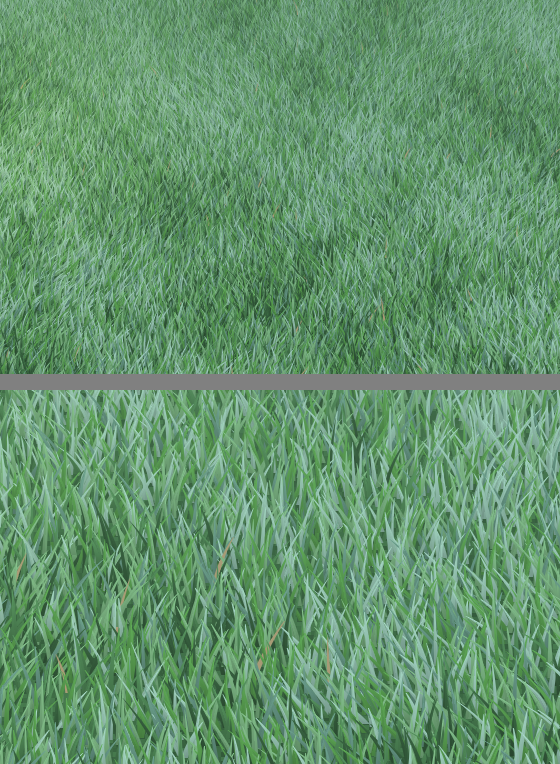
Top, the full canvas; bottom, a detail of the centre.
Give the GLSL for this texture, as a Shadertoy shader.

```glsl
// A lawn of fine, wind-combed grass blades receding toward the top of the canvas.

const vec3 DEEP   = vec3(0.19, 0.34, 0.22);
const vec3 SHADE  = vec3(0.29, 0.50, 0.32);
const vec3 GREEN  = vec3(0.32, 0.58, 0.29);
const vec3 TEAL   = vec3(0.37, 0.55, 0.49);
const vec3 MEADOW = vec3(0.45, 0.66, 0.48);
const vec3 SILVER = vec3(0.56, 0.73, 0.67);
const vec3 SUNLIT = vec3(1.12, 1.09, 0.98);
const vec3 STRAW  = vec3(0.66, 0.60, 0.46);

const float RECEDE      = 0.55;               // how much blades shrink with distance
const vec2  CELL        = vec2(0.014, 0.015); // spacing of roots at the near edge
const vec2  LENGTH      = vec2(0.036, 0.080); // shortest and longest blade
const vec2  HALF_WIDTH  = vec2(0.0019, 0.0034);
const float SPREAD      = 1.25;               // range of blade angles, radians
const float PATCHINESS  = 0.26;               // strength of pale and dark swaths
const float HAZE        = 0.20;               // paleness of the far edge
const float STRAW_SHARE = 0.003;
const int   ROWS = 6, COLS = 4, LAYERS = 2;

vec4 hash4(vec2 p) {
    vec4 q = fract(p.xyxy * vec4(0.1031, 0.1030, 0.0973, 0.1099));
    q += dot(q, q.wzxy + 33.33);
    return fract((q.xxyz + q.yzzw) * q.zywx);
}

// Broad swaths from warped, layered sines, about -1 to 1
float swaths(vec2 p) {
    p += 0.10 * sin(p.yx * vec2(8.0, 6.0) + vec2(1.0, 4.0));
    return 0.42 * sin(5.0 * p.x + 8.0 * p.y - 1.0)
         + 0.34 * sin(9.0 * p.x - 15.0 * p.y + 2.0)
         + 0.24 * sin(23.0 * p.x + 19.0 * p.y);
}

// Direction in which the wind combs the blades, radians
float combing(vec2 p) {
    return 0.08 + 0.20 * sin(4.0 * p.x + 3.0 * p.y) + 0.14 * sin(11.0 * p.y - 7.0 * p.x);
}

// Blade colour for a tone between 0 (dark) and 1 (pale)
vec3 bladeColor(float tone) {
    if (tone < 0.05) return DEEP;
    if (tone < 0.22) return SHADE;
    if (tone < 0.40) return GREEN;
    if (tone < 0.51) return TEAL;
    if (tone < 0.80) return MEADOW;
    return SILVER;
}

// Rows are packed closer together as the ground recedes
float rowAt(float y) { return -log(1.0 - RECEDE * y) / (RECEDE * CELL.y); }
float heightOfRow(float row) { return (1.0 - exp(-RECEDE * row * CELL.y)) / RECEDE; }

void mainImage(out vec4 fragColor, in vec2 fragCoord) {
    float pixel = 1.0 / iResolution.y;
    vec2 p = fragCoord * pixel;
    float nearestRow = floor(rowAt(p.y));
    float wind = combing(p);

    // Thatch between the blades
    float fleck = hash4(floor(p / 0.004) + 71.0).x;
    vec3 color = mix(DEEP, SHADE, 0.8 * fleck);

    // Blades, painted from far rows to near rows
    for (int j = 0; j <= ROWS; j++) {
        float row = nearestRow - float(j);
        float scale = 1.0 - RECEDE * heightOfRow(row + 0.5);
        float column = floor(p.x / (CELL.x * scale));
        for (int k = 0; k < LAYERS; k++) {
            for (int i = -COLS; i <= COLS; i++) {
                vec2 id = vec2(column + float(i), row);
                vec4 h = hash4(id + 200.0 + 311.0 * float(k));
                vec4 g = hash4(id.yx + 517.0 + 173.0 * float(k));
                vec2 root = vec2((id.x + h.x) * CELL.x * scale, heightOfRow(row + h.y));

                float angle = wind + SPREAD * (h.z - 0.5);
                float size = scale * mix(LENGTH.x, LENGTH.y, h.w);
                vec2 reach = size * vec2(sin(angle), cos(angle));
                float t = (p.y - root.y) / reach.y;
                if (t < 0.0 || t > 1.0) continue;

                // Curved spine and tapering edge
                float bend = mix(t, t * t, 0.2 + 0.6 * g.x);
                float side = (p.x - root.x - reach.x * bend) * cos(angle);
                float halfWidth = scale * mix(HALF_WIDTH.x, HALF_WIDTH.y, g.y)
                                * (1.0 - 0.85 * t * t);
                float cover = clamp((halfWidth - abs(side)) / pixel + 0.5, 0.0, 1.0)
                            * min(1.0, 2.0 * halfWidth / pixel);
                if (cover <= 0.0) continue;

                float tone = g.z + PATCHINESS * swaths(root) + 0.10 * (root.y - 0.5);
                vec3 blade = bladeColor(tone);
                blade *= mix(0.82, 1.15, t) * (1.0 + 0.07 * sign(side) * (g.w - 0.3));
                blade = mix(blade, STRAW, step(1.0 - STRAW_SHARE, g.w));
                color = mix(color, blade, cover);
            }
        }
    }

    // Sunlight at the upper left, haze toward the far edge
    vec2 fromSun = (p - vec2(0.0, 0.68)) / vec2(0.45, 0.35);
    color *= mix(vec3(1.0), SUNLIT, exp(-dot(fromSun, fromSun)));
    color = mix(color, mix(MEADOW, SILVER, 0.4), HAZE * smoothstep(0.2, 1.0, p.y));
    fragColor = vec4(color, 1.0);
}
```
